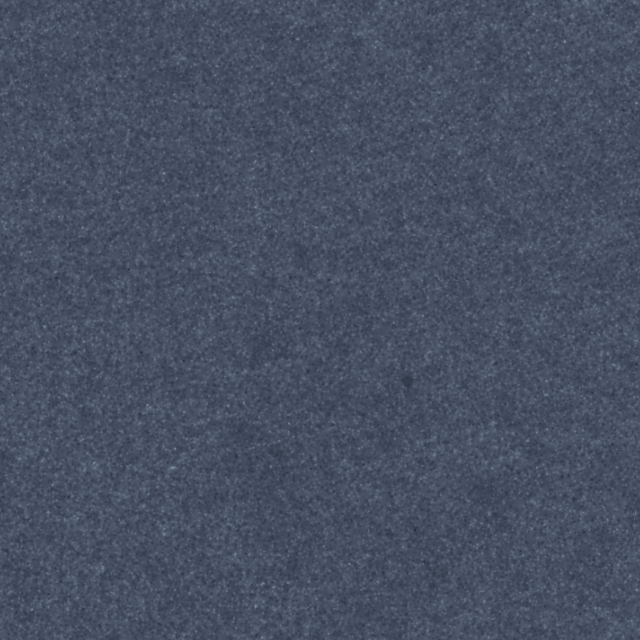
Give the GLSL for this texture, as a WebGL 1 fragment shader.

```glsl
precision highp float;
uniform vec2 u_resolution;

vec3 hash3(vec2 cell) {
  vec3 q = vec3(dot(cell, vec2(127.1, 311.7)),
                dot(cell, vec2(269.5, 183.3)),
                dot(cell, vec2(419.2, 371.9)));
  return fract(sin(q) * 43758.547);
}

// Cellular noise: soft grains of random sign, one scattered in each cell
float grains(vec2 p) {
  vec2 cell = floor(p);
  float sum = 0.0;
  for (int y = -1; y <= 1; y++) {
    for (int x = -1; x <= 1; x++) {
      vec2 neighbour = cell + vec2(float(x), float(y));
      vec3 rnd = hash3(neighbour);
      vec2 d = p - neighbour - rnd.xy;
      sum += (rnd.z * 2.0 - 1.0) * exp(-5.0 * dot(d, d));
    }
  }
  return sum;
}

// Sparse oval flecks, turned at random; share is the part of cells filled
float flecks(vec2 p, float share, float radius) {
  vec2 cell = floor(p);
  vec3 place = hash3(cell + 17.0);
  vec3 look = hash3(cell + 91.0);
  vec2 d = fract(p) - mix(vec2(0.3), vec2(0.7), place.xy);
  float angle = look.x * 6.2832;
  float c = cos(angle), s = sin(angle);
  d = mat2(c, -s, s, c) * d;
  d.y *= 1.0 + 0.8 * look.y;
  float size = radius * mix(0.6, 1.2, look.z);
  float shape = 1.0 - smoothstep(size * 0.4, size * 1.3, length(d));
  return shape * step(place.z, share) * mix(0.4, 1.0, look.y);
}

// Broad, faint clouding
float clouds(vec2 p) {
  vec2 warp = p + 0.12 * sin(p.yx * 9.0 + vec2(1.3, 4.1));
  return sin(warp.x * 7.0 + warp.y * 3.0 + 0.6)
       + sin(warp.y * 11.0 - warp.x * 5.0 + 2.0) * 0.7;
}

void main() {
  vec2 uv = gl_FragCoord.xy / min(u_resolution.x, u_resolution.y);

  // Layered grain, fine to coarse
  float tone = 0.085 * grains(uv * 230.0)
             + 0.042 * grains(uv * 115.0 + 31.0)
             + 0.018 * grains(uv * 42.0 + 57.0)
             + 0.014 * grains(uv * 13.0 + 83.0)
             + 0.003 * clouds(uv);
  tone += 2.5 * tone * tone - 0.004;

  // Bright mineral flecks, dark pores and a few larger blotches
  tone += 0.11 * flecks(uv * 72.0, 0.3, 0.19);
  tone -= 0.07 * flecks(uv * 61.0 + 23.0, 0.15, 0.2);
  tone += 0.07 * flecks(uv * 19.0 + 47.0, 0.07, 0.13);
  tone -= 0.06 * flecks(uv * 15.0 + 71.0, 0.03, 0.14);

  vec3 slate = vec3(0.278, 0.317, 0.387);
  vec3 color = slate + tone * vec3(0.88, 1.0, 1.0);

  // One round, dark pit
  vec2 toPit = uv - vec2(0.637, 0.404);
  float rim = 0.0085 + 0.0008 * sin(3.0 * atan(toPit.y, toPit.x));
  float pit = 1.0 - smoothstep(rim - 0.002, rim + 0.002, length(toPit));
  color = mix(color, vec3(0.17, 0.21, 0.27), 0.75 * pit);

  gl_FragColor = vec4(color, 1.0);
}
```
